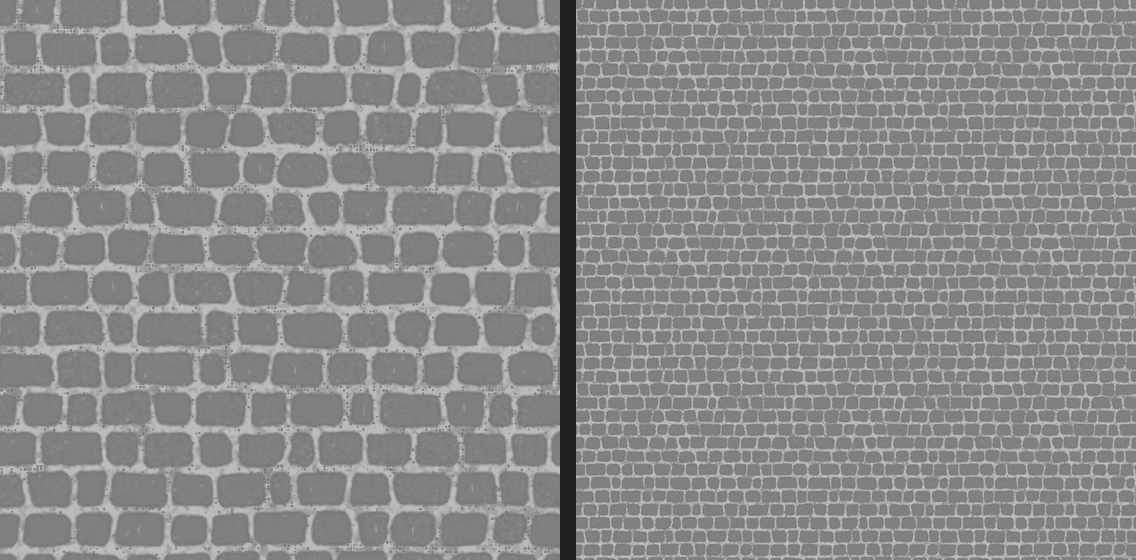
Left, the tile; right, the same tile 3 across and 3 down.
A three.js fragment shader for this texture map:

```glsl
// Seamless grey height map of worn cobblestones in courses with light, gritty mortar
varying vec2 vUv;

const float ROWS = 14.0;           // courses up the tile
const float COLS = 12.0;           // stones along each course
const float ROW_PHASE = 0.27;      // height of the lowest joint, in courses
const float JITTER = 0.27;         // sideways shift of upright joints, in stones
const float LEAN = 0.22;           // slant of upright joints
const float SIDE_GAP = 0.0026;     // smallest half width of upright joints
const float BED_GAP = 0.0040;      // smallest half width of level joints
const float GAP_VARIATION = 0.0040;
const float CORNER = 0.012;        // smallest corner radius
const float EDGE_SOFT = 0.0034;
const float GRIT_CELLS = 170.0;
const float STONE = 0.50;
const float MORTAR_LOW = 0.62;
const float MORTAR_HIGH = 0.735;
const float GRIT_TONE = 0.47;

float hash(vec2 p) {
  return fract(sin(dot(p, vec2(127.1, 311.7))) * 43758.5);
}

// Value noise that wraps after a whole number of cells
float noise(vec2 uv, float cells) {
  vec2 p = uv * cells;
  vec2 i = floor(p);
  vec2 f = fract(p);
  f = f * f * (3.0 - 2.0 * f);
  vec2 a = mod(i, cells);
  vec2 b = mod(i + 1.0, cells);
  return mix(mix(hash(a), hash(vec2(b.x, a.y)), f.x),
             mix(hash(vec2(a.x, b.y)), hash(b), f.x), f.y);
}

float signedNoise(vec2 uv, float cells) {
  return 2.0 * noise(uv, cells) - 1.0;
}

// Position of an upright joint; y runs from -0.5 to 0.5 within the course
float jointX(float i, float row, float y) {
  vec2 id = vec2(mod(i, COLS), row);
  return i + JITTER * (2.0 * hash(id) - 1.0) + LEAN * (hash(id + 37.0) - 0.5) * y;
}

float roundedBox(vec2 p, vec2 halfSize, float radius) {
  vec2 q = abs(p) - halfSize + radius;
  return length(max(q, 0.0)) + min(max(q.x, q.y), 0.0) - radius;
}

// Small scattered specks, one per cell
float specks(vec2 uv, float cells, float density) {
  vec2 p = uv * cells;
  vec2 id = mod(floor(p), cells);
  vec2 centre = 0.35 + 0.3 * vec2(hash(id + 11.0), hash(id + 53.0));
  float radius = 0.2 + 0.3 * hash(id + 91.0);
  float spot = 1.0 - smoothstep(radius - 0.2, radius + 0.15, length(fract(p) - centre));
  return spot * step(hash(id + 7.0), density);
}

void main() {
  // Uneven courses and ragged outlines
  vec2 uv = vUv;
  vec2 bend = vec2(signedNoise(uv, 20.0), signedNoise(uv + 0.37, 16.0));
  vec2 ragged = vec2(signedNoise(uv, 64.0), signedNoise(uv + 0.61, 64.0));
  vec2 p = uv + 0.0034 * bend + 0.0017 * ragged;

  // Course, then the stone between its two upright joints
  float v = p.y * ROWS - ROW_PHASE;
  float row = mod(floor(v), ROWS);
  float y = fract(v) - 0.5;
  float x = p.x * COLS + 0.45 * mod(row, 2.0) + 0.45 * hash(vec2(row, 5.0));
  float i = floor(x);
  i += step(jointX(i + 1.0, row, y), x) - step(x, jointX(i, row, y));
  float left = jointX(i, row, y);
  float right = jointX(i + 1.0, row, y);
  vec2 id = vec2(mod(i, COLS), row);

  // Stone outline with its own gaps and corner radius
  vec2 lo = vec2(SIDE_GAP, BED_GAP) + GAP_VARIATION * vec2(hash(id + 101.0), hash(id + 131.0));
  vec2 hi = vec2(SIDE_GAP, BED_GAP) + GAP_VARIATION * vec2(hash(id + 151.0), hash(id + 173.0));
  vec2 size = vec2((right - left) / COLS, 1.0 / ROWS);
  vec2 local = vec2((x - 0.5 * (left + right)) / COLS, y / ROWS);
  float radius = CORNER + 0.007 * hash(id + 211.0);
  float d = roundedBox(local - 0.5 * (lo - hi), 0.5 * (size - lo - hi), radius);
  d += 0.0009 * signedNoise(uv, 150.0);

  // Stone face: fine grain, pale pits, a few curved scratches, darker rim
  float roughness = hash(id + 241.0);
  float stone = STONE + (0.008 + 0.014 * roughness) * signedNoise(uv, 256.0);
  stone += 0.05 * specks(uv + 0.23, 128.0, 0.012 + 0.035 * roughness * roughness);
  vec2 s = local - 0.012 * (vec2(hash(id + 263.0), hash(id + 277.0)) - 0.5);
  float scratch = 1.0 - smoothstep(0.0006, 0.0022, abs(s.x - 18.0 * s.y * s.y));
  scratch *= 1.0 - smoothstep(0.004, 0.010, abs(s.y));
  stone += 0.09 * scratch * step(0.88, hash(id + 307.0));
  stone -= 0.02 * smoothstep(-0.008, -0.003, d);

  // Mortar: mottled, with grit gathered in crumbled patches
  float mottle = 0.6 * noise(uv, 96.0) + 0.4 * noise(uv + 0.19, 200.0);
  float mortar = mix(MORTAR_LOW, MORTAR_HIGH, smoothstep(0.15, 0.6, mottle));
  float patchy = smoothstep(0.52, 0.85, noise(uv + 0.43, 22.0));
  float crumble = patchy * smoothstep(0.35, 0.65, noise(uv + 0.71, 110.0));
  mortar = mix(mortar, 0.54, 0.75 * crumble);
  mortar = mix(mortar, GRIT_TONE, 0.85 * specks(uv, GRIT_CELLS, 0.09 + 0.4 * patchy));

  float joint = smoothstep(-EDGE_SOFT, EDGE_SOFT, d);
  gl_FragColor = vec4(vec3(mix(stone, mortar, joint)), 1.0);
}
```
